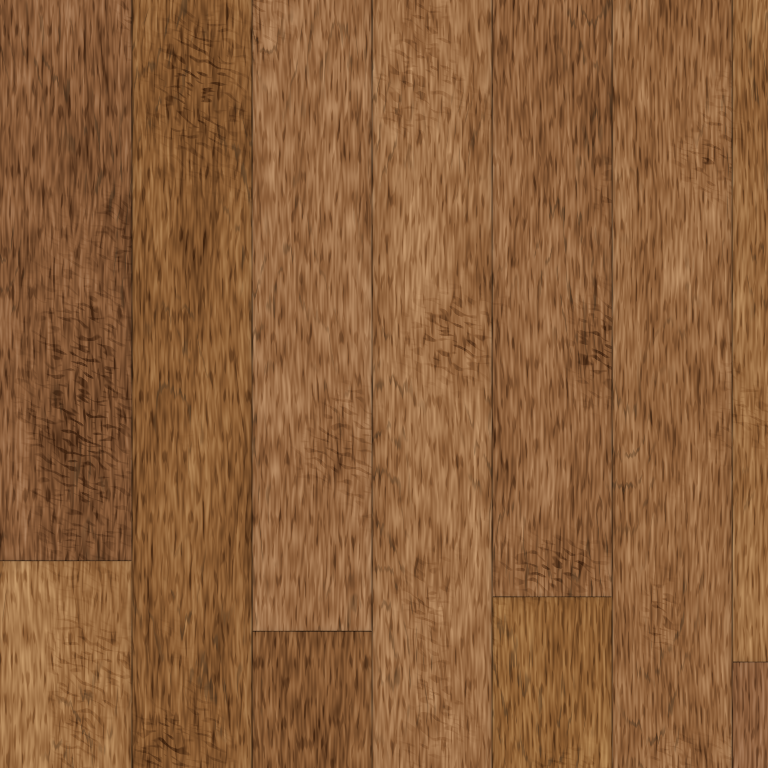
A Shadertoy shader for this texture:

```glsl
// Worn hardwood floor: upright planks in seven columns, every other one jointed near the bottom.
// Stretched gradient noise gives fibres, pores and stains; contour lines of smoother noise
// give growth rings and long grain lines, and fine cross strokes in patches give scraped wear.

const float PLANK_WIDTH = 0.1563;
const float FIRST_EDGE = 0.0156;

float hash(vec2 p) {
    return fract(sin(dot(p, vec2(127.1, 311.7))) * 43758.5);
}

float cornerSlope(vec2 cell, vec2 offset) {
    float angle = 6.2832 * hash(cell);
    return dot(vec2(cos(angle), sin(angle)), offset);
}

// Gradient noise, about -0.7 to 0.7
float noise(vec2 p) {
    vec2 i = floor(p), f = p - i;
    vec2 u = f * f * f * (f * (f * 6.0 - 15.0) + 10.0);
    vec2 e = vec2(1, 0);
    return mix(mix(cornerSlope(i, f), cornerSlope(i + e, f - e), u.x),
               mix(cornerSlope(i + e.yx, f - e.yx), cornerSlope(i + 1.0, f - 1.0), u.x), u.y);
}

float fbm(vec2 p) {
    float sum = 0.0, amplitude = 1.0;
    for (int i = 0; i < 4; i++) {
        sum += amplitude * noise(p);
        p = p * 2.03 + 17.3;
        amplitude *= 0.55;
    }
    return sum;
}

float columnAt(float x) {
    return max(floor((x - FIRST_EDGE) / PLANK_WIDTH), 0.0);
}

// Scraped or knotty areas: centre and radii, each kept inside its own plank
float wearAt(vec2 uv, float column) {
    vec4 spots[8] = vec4[8](
        vec4(0.26, 0.89, 0.05, 0.09), vec4(0.59, 0.56, 0.05, 0.05),
        vec4(0.78, 0.55, 0.03, 0.06), vec4(0.86, 0.20, 0.018, 0.04),
        vec4(0.72, 0.26, 0.06, 0.035), vec4(0.11, 0.46, 0.06, 0.18),
        vec4(0.22, 0.03, 0.04, 0.04), vec4(0.92, 0.79, 0.012, 0.03));
    float wear = 0.0;
    for (int i = 0; i < 8; i++) {
        vec2 d = (uv - spots[i].xy) / spots[i].zw;
        if (columnAt(spots[i].x) == column) wear += exp(-dot(d, d));
    }
    return min(wear, 1.0);
}

void mainImage(out vec4 fragColor, in vec2 fragCoord) {
    vec2 uv = fragCoord / iResolution.xy;
    float pixel = 1.0 / iResolution.y;

    // Plank layout: even columns have one joint
    float column = columnAt(uv.x);
    bool jointed = mod(column, 2.0) < 0.5;
    float joint = jointed ? vec4(0.270, 0.178, 0.223, 0.138)[int(column) / 2] : -1.0;
    bool lower = uv.y < joint;
    float seed = column * 2.0 + (lower ? 1.0 : 0.0);

    // Brightness and golden cast of each plank
    vec2 upperTone[7] = vec2[7](vec2(0.40, -0.2), vec2(0.46, 0.5), vec2(0.57, 0.0),
        vec2(0.62, 0.1), vec2(0.51, 0.0), vec2(0.55, 0.1), vec2(0.57, 0.4));
    vec2 lowerTone[4] = vec2[4](vec2(0.62, 0.4), vec2(0.43, 0.2), vec2(0.51, 0.7), vec2(0.50, -0.3));
    vec2 tone = lower ? lowerTone[int(column) / 2] : upperTone[int(column)];

    // Wood coordinates, gently bent so that the fibres drift
    vec2 p = uv + seed * vec2(3.71, 5.37);
    p.x += 0.008 * noise(p * vec2(8, 4)) + 0.0006 * noise(p * vec2(40, 30));

    // Fine straight fibres, pores and long thin grain lines
    float fibre = 0.3 * noise(p * vec2(95, 4)) + 0.6 * noise(p * vec2(190, 13))
                + 0.85 * noise(p * vec2(310, 34));
    float pores = smoothstep(0.14, 0.42, noise(p * vec2(250, 38) + 7.0));
    float grainLine = smoothstep(0.07, 0.0, abs(noise(p * vec2(42, 3.5) + 0.02 * fibre)));
    grainLine *= smoothstep(-0.1, 0.3, noise(p * vec2(24, 9) + 31.0));

    // Growth rings, ragged along the fibres
    float height = noise(p * vec2(8, 1.9) + 3.0) + 0.10 * noise(p * vec2(36, 11)) + 0.035 * fibre;
    float ringLine = smoothstep(0.13, 0.02, abs(fract(height * 8.0) - 0.5));
    float ringArea = smoothstep(-0.1, 0.3, noise(p * vec2(10, 4) + 21.0));
    float rings = ringLine * ringArea * smoothstep(-0.25, 0.2, noise(p * vec2(90, 40)));

    // Stains and short fine strokes left by the scraper
    float stain = fbm(p * vec2(14, 3.5) + 11.0);
    float wear = wearAt(uv, column);
    float scraped = max(wear, 0.5 * smoothstep(0.15, 0.45, noise(p * vec2(8, 5) + 40.0)));
    vec2 q = p + vec2(0, 0.35 * p.x + 0.010 * noise(p * 30.0));
    float strokes = smoothstep(0.05, 0.35, noise(q * vec2(60, 170)) + 0.15 * fibre);

    float light = tone.x + 0.05 + 0.37 * fibre - 0.20 * pores + 0.19 * stain
                - 0.15 * grainLine - 0.18 * rings - 0.32 * strokes * scraped
                - 0.13 * wear * (0.6 + stain);

    // Dark, middle and pale wood
    light = clamp(light, 0.0, 1.0);
    vec3 middle = vec3(0.545, 0.365, 0.22);
    vec3 wood = light < 0.5 ? mix(vec3(0.25, 0.14, 0.065), middle, light * 2.0)
                            : mix(middle, vec3(0.77, 0.60, 0.44), light * 2.0 - 1.0);
    wood *= mix(vec3(1), vec3(1.0, 0.99, 0.82), tone.y);
    wood = mix(wood, vec3(0.38, 0.31, 0.22), 0.3 * rings);

    // Faint narrow seams between planks
    float edge = max(round((uv.x - FIRST_EDGE) / PLANK_WIDTH), 1.0);
    float seam = abs(uv.x - FIRST_EDGE - edge * PLANK_WIDTH);
    if (jointed) seam = min(seam, abs(uv.y - joint));
    float broken = 0.75 + 0.7 * noise(uv * vec2(20, 25));
    wood *= 1.0 - 0.5 * broken * smoothstep(0.0004 + pixel, 0.0, seam);
    wood *= 1.0 - 0.08 * exp(-seam * 250.0);

    fragColor = vec4(wood, 1.0);
}
```
